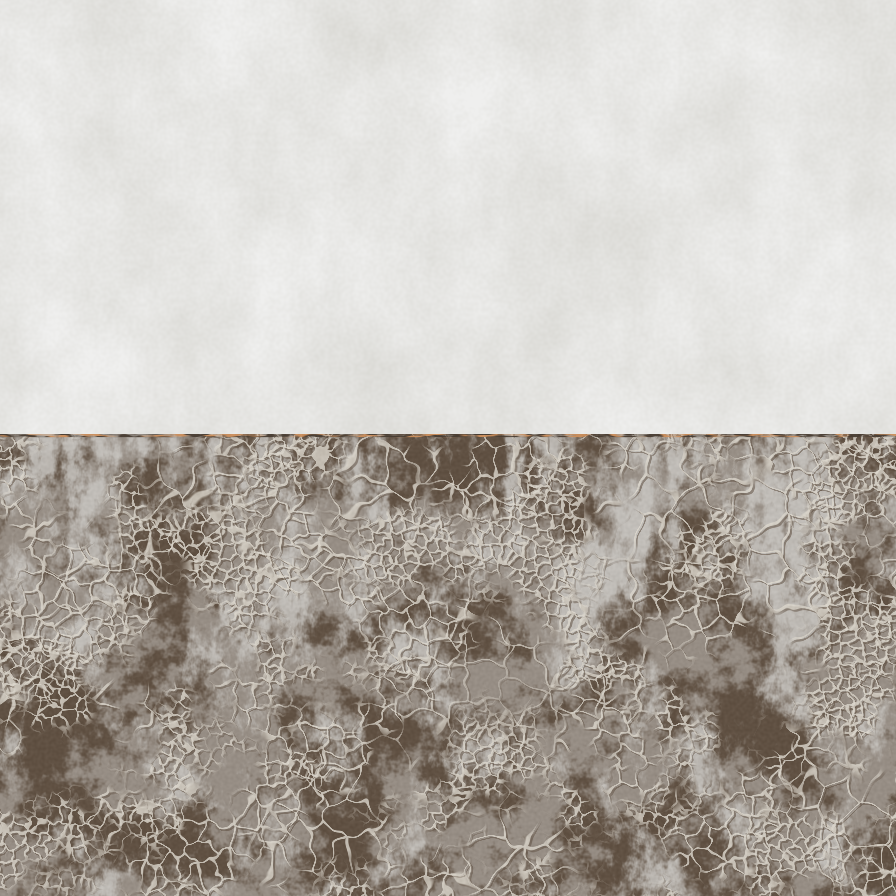
Give the GLSL for this texture, as a Shadertoy shader.

```glsl
// Pale plaster above a weathered brown stone band with crackled, chalky paint.
#define HORIZON 0.5156
#define SEAM_HEIGHT 0.0036
#define PLASTER_LOW vec3(0.850, 0.847, 0.828)
#define PLASTER_HIGH vec3(0.938, 0.938, 0.934)
#define STONE_DARK vec3(0.375, 0.315, 0.260)
#define STONE_GREY vec3(0.590, 0.555, 0.520)
#define CHALK vec3(0.785, 0.775, 0.758)
#define CRACK_LIGHT vec3(0.860, 0.840, 0.800)
#define CRACK_WIDTH 0.0011
#define RUST vec3(0.800, 0.560, 0.360)

vec2 hash2(vec2 p) {
    vec3 q = fract(p.xyx * vec3(0.1031, 0.1030, 0.0973));
    q += dot(q, q.yzx + 33.33);
    return fract((q.xx + q.yz) * q.zy);
}

float cornerSlope(vec2 cell, vec2 offset) {
    float angle = 6.28318 * hash2(cell + 61.0).x;
    return dot(vec2(cos(angle), sin(angle)), offset);
}

// Gradient noise, roughly -0.7 to 0.7
float gradientNoise(vec2 p) {
    vec2 i = floor(p), f = p - i;
    vec2 w = f * f * f * (f * (f * 6.0 - 15.0) + 10.0);
    vec2 e = vec2(1.0, 0.0);
    return mix(mix(cornerSlope(i, f), cornerSlope(i + e, f - e), w.x),
               mix(cornerSlope(i + e.yx, f - e.yx), cornerSlope(i + 1.0, f - 1.0), w.x), w.y);
}

float fbm(vec2 p, float gain) {
    float sum = 0.0, amp = 0.5;
    for (int i = 0; i < 6; i++) {
        sum += amp * gradientNoise(p);
        p = mat2(1.6, 1.2, -1.2, 1.6) * p + 17.3;
        amp *= gain;
    }
    return sum;
}

// Gap between the two nearest cell centres: zero along cell borders
float cellBorder(vec2 p) {
    vec2 base = floor(p);
    float nearest = 9.0, second = 9.0;
    for (int y = -1; y <= 1; y++)
    for (int x = -1; x <= 1; x++) {
        vec2 cell = base + vec2(x, y);
        float d = length(cell + hash2(cell) - p);
        second = min(second, max(nearest, d));
        nearest = min(nearest, d);
    }
    return second - nearest;
}

float crackLine(vec2 uv, float scale, float pixel) {
    vec2 bend = vec2(gradientNoise(uv * scale * 1.7), gradientNoise(uv * scale * 1.7 + 40.0));
    float gap = cellBorder(uv * scale + 0.35 * bend) / scale;
    return 1.0 - smoothstep(CRACK_WIDTH, CRACK_WIDTH + 1.3 * pixel, gap);
}

// Soft oval stain, one at its centre
float stain(vec2 uv, vec2 centre, vec2 size) {
    vec2 d = (uv - centre) / size;
    return exp(-dot(d, d));
}

vec3 plaster(vec2 uv) {
    float clouds = fbm(uv * vec2(6.0, 5.0) + 3.0, 0.62);
    float drips = gradientNoise(uv * vec2(55.0, 7.0));
    float grain = gradientNoise(uv * 210.0);
    float tone = 0.57 + 1.15 * clouds + 0.09 * drips + 0.20 * grain;
    return mix(PLASTER_LOW, PLASTER_HIGH, clamp(tone, 0.0, 1.0));
}

vec3 stone(vec2 uv, float pixel) {
    float depth = HORIZON - uv.y;

    // Broad pale and dark areas
    float pale = stain(uv, vec2(0.07, 0.40), vec2(0.07, 0.09))
               + stain(uv, vec2(0.32, 0.37), vec2(0.07, 0.11))
               + stain(uv, vec2(0.67, 0.35), vec2(0.06, 0.10))
               + stain(uv, vec2(0.88, 0.41), vec2(0.08, 0.13));
    float dark = stain(uv, vec2(0.06, 0.20), vec2(0.08, 0.06))
               + stain(uv, vec2(0.17, 0.43), vec2(0.05, 0.10))
               + stain(uv, vec2(0.53, 0.47), vec2(0.06, 0.05))
               + stain(uv, vec2(0.78, 0.30), vec2(0.05, 0.08));
    float grey = stain(uv, vec2(0.56, 0.23), vec2(0.06, 0.04));

    // Ragged grey coat over the dark base
    float rough = fbm(uv * 9.0 + 11.0, 0.72);
    float speckle = gradientNoise(uv * 150.0);
    float coat = rough + 0.06 * speckle + 0.16 * (pale - dark) + 0.14 * grey;
    vec3 color = mix(STONE_DARK, STONE_GREY, smoothstep(-0.19, 0.13, coat));

    // Chalk clouds and drips hanging from the seam
    float streak = gradientNoise(uv * vec2(48.0, 4.0)) + 0.5 * gradientNoise(uv * vec2(110.0, 9.0));
    float wash = fbm(uv * vec2(13.0, 9.0) + 29.0, 0.7) + 0.30 * (pale - 0.6 * dark)
               + 0.45 * streak * exp(-7.0 * depth) + 0.10 * exp(-5.0 * depth) - 0.10 * grey;
    color = mix(color, CHALK, 0.85 * smoothstep(0.02, 0.42, wash + 0.06 * speckle));

    // Crackle patches, each line shaded along its lower right side
    for (int i = 0; i < 3; i++) {
        float layer = float(i);
        float scale = 24.0 * pow(1.75, layer);
        float patches = gradientNoise(uv * (6.0 + 1.5 * layer) + 23.0 * layer + 5.0);
        float broken = gradientNoise(uv * 38.0 + 9.0 * layer);
        float cover = smoothstep(-0.02, 0.24, patches + 0.35 * broken) * (1.0 - 0.6 * grey);
        float shade = crackLine(uv + vec2(-0.0022, 0.0022), scale, pixel);
        float light = crackLine(uv, scale, pixel);
        color = mix(color, STONE_DARK, 0.55 * cover * shade);
        color = mix(color, CRACK_LIGHT, 0.80 * cover * light);
    }
    return color + 0.035 * gradientNoise(uv * 240.0);
}

void mainImage(out vec4 fragColor, in vec2 fragCoord) {
    vec2 uv = fragCoord / iResolution.xy;
    float pixel = 1.0 / iResolution.y;
    float above = smoothstep(-0.5 * pixel, 0.5 * pixel, uv.y - HORIZON);
    vec3 color = mix(stone(uv, pixel), plaster(uv), above);

    // Thin chipped seam with dark and rusty flecks
    float chips = gradientNoise(vec2(uv.x * 75.0, uv.y * 300.0));
    float rust = gradientNoise(vec2(uv.x * 38.0 + 7.0, uv.y * 240.0));
    float offset = abs(uv.y - HORIZON + 0.5 * SEAM_HEIGHT);
    float seam = 1.0 - smoothstep(0.5 * SEAM_HEIGHT - 0.5 * pixel, 0.5 * SEAM_HEIGHT + 0.5 * pixel, offset);
    vec3 fleck = mix(STONE_DARK * 0.75, RUST, smoothstep(-0.02, 0.22, rust));
    color = mix(color, fleck, seam * (0.35 + 0.60 * smoothstep(-0.20, 0.15, chips)));

    fragColor = vec4(clamp(color, 0.0, 1.0), 1.0);
}
```
